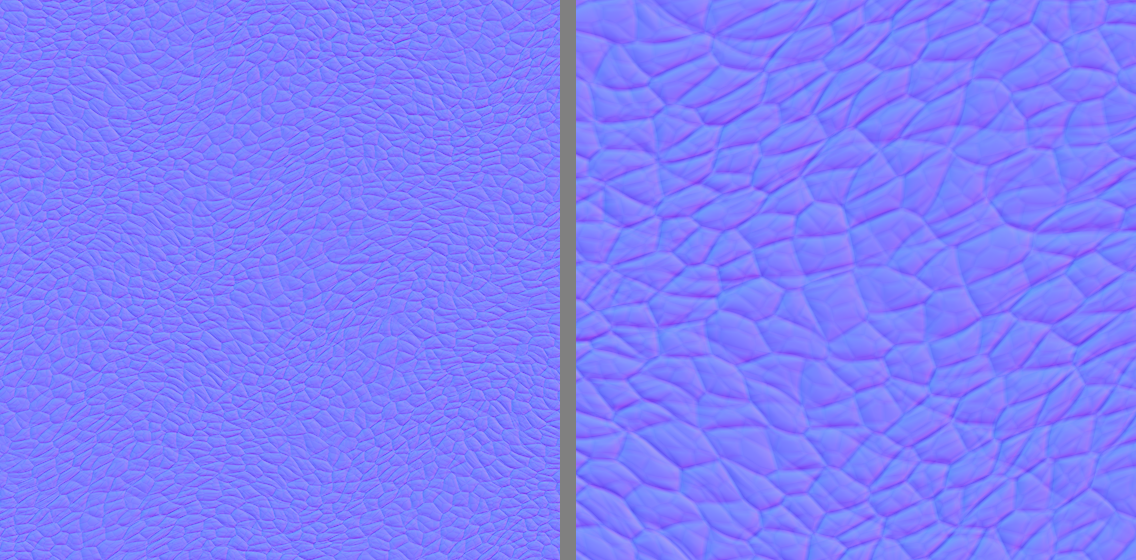
Left: the whole. Right: its middle third, enlarged.
This texture map is drawn by a three.js fragment shader. Its source:

```glsl
// Tangent-space normal map of soft grained leather.
// Stretched cellular noise forms pebbles, fine wrinkles and long creases; a
// layered-sine flow bends them, and height differences give the normal.

#define GRAIN_SCALE vec2(34.0, 54.0)  // pebbles across and up
#define CREASE_SCALE vec2(7.0, 24.0)  // long folds across and up
#define FINE_RATIO 2.1                // wrinkle density relative to pebbles
#define FINE_DEPTH 0.25
#define CREASE_DEPTH 0.75
#define RELIEF 0.0012                 // overall height in canvas units
#define SAMPLE_STEP 0.0028            // slope baseline, also softens grooves
#define GRAIN_ANGLE 0.13              // mean direction of the grain
#define FOLD_ANGLE -0.5               // direction of the crossing folds
#define DOWN_BIAS 1.0                 // steepens the downward-facing slopes

varying vec2 vUv;

vec2 hash2(vec2 p) {
  vec3 q = fract(p.xyx * vec3(0.1031, 0.1030, 0.0973));
  q += dot(q, q.yzx + 33.33);
  return fract((q.xx + q.yz) * q.zy);
}

vec2 rotate(vec2 p, float a) {
  float c = cos(a), s = sin(a);
  return vec2(c * p.x + s * p.y, c * p.y - s * p.x);
}

// Gap between the two nearest cell centres: zero along the cell borders.
float cellGap(vec2 p) {
  vec2 cell = floor(p), f = p - cell;
  float nearest = 8.0, second = 8.0;
  for (int y = -1; y <= 1; y++) {
    for (int x = -1; x <= 1; x++) {
      vec2 o = vec2(float(x), float(y));
      vec2 d = o + 0.05 + 0.9 * hash2(cell + o + 100.0) - f;
      float r = length(d);
      second = min(second, max(nearest, r));
      nearest = min(nearest, r);
    }
  }
  return second - nearest;
}

// Rounded plateau with a narrow groove at every border.
float pebbles(vec2 p, float steepness) {
  return 1.0 - exp(-steepness * cellGap(p));
}

// Broad bends of the hide plus small wobbles of the borders.
vec2 flow(vec2 p) {
  vec2 w = vec2(0.020 * sin(9.0 * p.y + 4.0 * p.x + 1.3),
                0.022 * sin(11.0 * p.x + 5.0 * p.y + 0.6));
  w += vec2(0.008 * sin(23.0 * p.y - 13.0 * p.x + 2.1),
            0.009 * sin(21.0 * p.x - 17.0 * p.y + 4.0));
  w += vec2(0.0020 * sin(97.0 * p.y + 61.0 * p.x),
            0.0015 * sin(103.0 * p.x - 71.0 * p.y + 1.7));
  return p + w;
}

// Soft patches, 0 to 1, where the creases deepen.
float patches(vec2 p) {
  float n = sin(8.0 * p.x + 5.0 * sin(5.0 * p.y + 1.0));
  n += sin(13.0 * p.y - 6.0 * p.x + 2.0 * sin(9.0 * p.x));
  return smoothstep(-0.9, 1.4, n);
}

float leatherHeight(vec2 uv) {
  vec2 p = flow(uv);
  vec2 grain = rotate(p, GRAIN_ANGLE);
  vec2 fold = rotate(p, FOLD_ANGLE);
  float mask = patches(uv);

  float h = pebbles(grain * GRAIN_SCALE, 3.5);
  h += FINE_DEPTH * pebbles(grain * GRAIN_SCALE * FINE_RATIO + 17.0, 2.8);
  h += CREASE_DEPTH * mask * pebbles(grain * CREASE_SCALE + 41.0, 7.0);
  h += 0.7 * CREASE_DEPTH * (1.0 - mask) * pebbles(fold * CREASE_SCALE + 73.0, 7.0);
  return h * RELIEF;
}

void main() {
  // Slopes across and up
  float h = leatherHeight(vUv);
  float right = leatherHeight(vUv + vec2(SAMPLE_STEP, 0.0));
  float above = leatherHeight(vUv + vec2(0.0, SAMPLE_STEP));
  vec2 tilt = vec2(h - right, h - above) / SAMPLE_STEP;

  // Downward faces lean a little more than upward ones
  tilt.y -= DOWN_BIAS * min(tilt.y * tilt.y, 0.12);

  // Pack the unit normal into colour
  vec3 normal = normalize(vec3(tilt, 1.0));
  gl_FragColor = vec4(0.5 + 0.5 * normal, 1.0);
}
```
